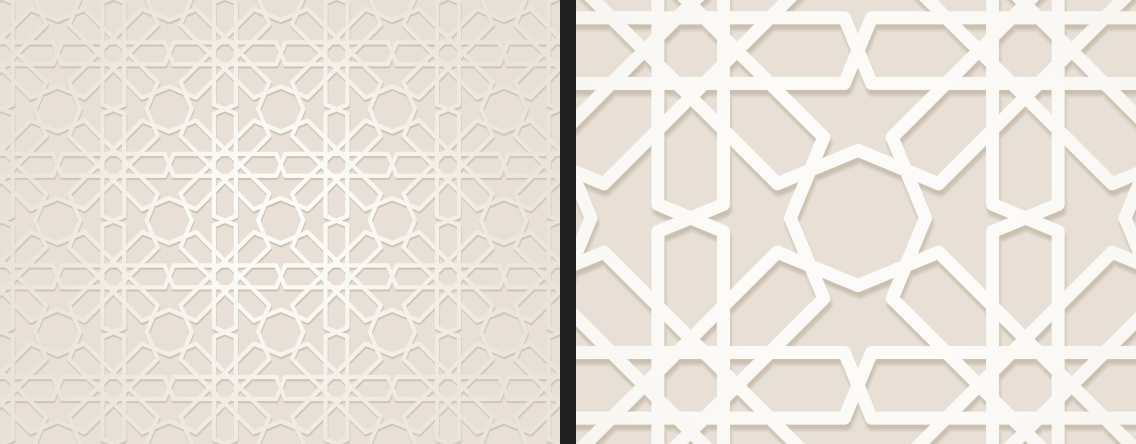
Left: the whole. Right: its middle third, enlarged.
Give the GLSL for this pattern, as a Shadertoy shader.

```glsl
// Embossed eight-fold star lattice in white on cream, fading out toward the borders.
#define TILES_ACROSS 5.02
#define CENTER vec2(0.006, 0.012)
#define STRIP 0.098
#define OCTAGON 0.202
#define HALF_LINE 0.0195
#define SHADOW_SHIFT vec2(-0.004, 0.017)
#define SHADOW_BLUR 0.010
#define GROUND vec3(0.910, 0.880, 0.840)
#define SHADE vec3(0.765, 0.720, 0.660)
#define FAINT_LINE vec3(0.922, 0.894, 0.858)
#define BRIGHT_LINE vec3(0.990, 0.985, 0.975)

const float SLOPE = 0.41421356; // tan(22.5 degrees)
const float ROOT2 = 1.41421356;

float segment(vec2 p, vec2 a, vec2 b) {
    vec2 d = b - a;
    return length(p - a - d * clamp(dot(p - a, d) / dot(d, d), 0.0, 1.0));
}

// Distance to the line centers; one cell has an octagon in its middle and stars at its corners.
float lattice(vec2 p) {
    p = abs(p - round(p));
    if (p.y > p.x) p = p.yx;

    float edge = 0.5 - STRIP;
    float diagonal = ROOT2 * STRIP;
    vec2 bend = vec2(edge, SLOPE * STRIP);
    vec2 starTip = vec2(0.5, 0.5 - diagonal);
    float reach = (diagonal + OCTAGON) / ROOT2;
    vec2 petal = vec2(reach, reach - diagonal);
    vec2 corner = vec2(OCTAGON / ROOT2);

    // Straight strips and the crossing halfway between stars
    float d = segment(p, bend, vec2(edge));
    d = min(d, segment(p, vec2(edge), vec2(0.5, edge)));
    d = min(d, segment(p, bend, vec2(0.5, 0.0)));

    // Diagonal strips and the star's tilted square
    d = min(d, segment(p, petal, starTip));
    d = min(d, segment(p, starTip, vec2(0.5 - 0.5 * diagonal)));

    // Octagon side and its extension to the petal
    d = min(d, segment(p, vec2(OCTAGON, 0.0), corner));
    return min(d, segment(p, corner, petal));
}

void mainImage(out vec4 fragColor, in vec2 fragCoord) {
    float pixel = TILES_ACROSS / iResolution.x;
    vec2 p = (fragCoord - 0.5 * iResolution.xy) * pixel;
    float glow = 1.0 - smoothstep(0.25, 2.6, length(p * vec2(1.0, 0.95)));
    vec2 q = p - CENTER;

    // Soft cast shadow below every line
    float blur = max(SHADOW_BLUR, 0.7 * pixel);
    float shadow = 1.0 - smoothstep(-blur, blur, lattice(q + SHADOW_SHIFT) - HALF_LINE);
    vec3 color = mix(GROUND, SHADE, shadow * mix(0.72, 0.82, glow));

    // Raised line, brightest in the middle of the canvas
    float line = 1.0 - smoothstep(-0.7 * pixel, 0.7 * pixel, lattice(q) - HALF_LINE);
    color = mix(color, mix(FAINT_LINE, BRIGHT_LINE, glow), line);

    fragColor = vec4(color, 1.0);
}
```
